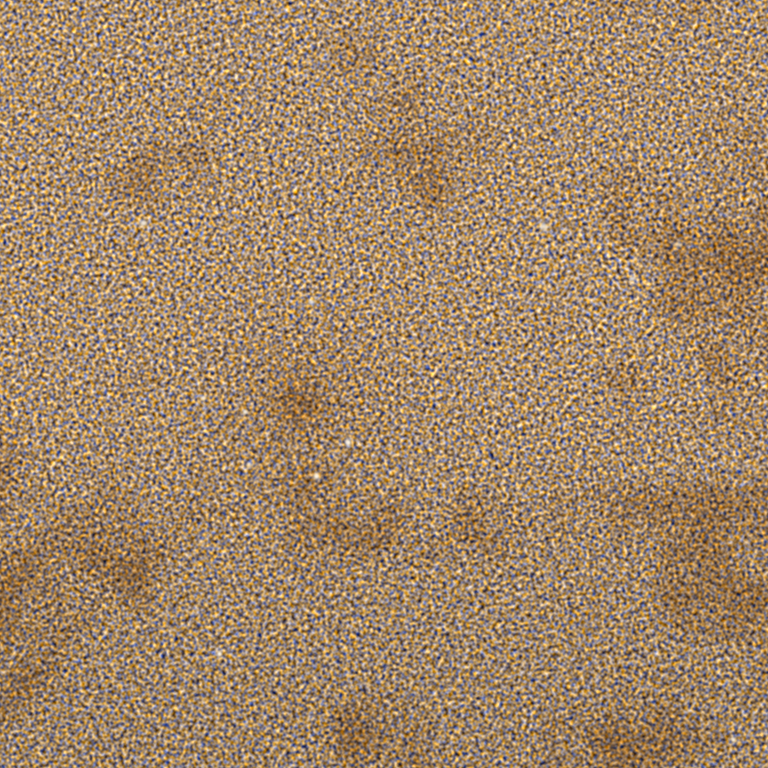
This texture is drawn by a three.js fragment shader. Its source:

```glsl
varying vec2 vUv;

vec2 hash2(vec2 p) {
  vec3 a = fract(p.xyx * vec3(0.1031, 0.1030, 0.0973));
  a += dot(a, a.yzx + 33.33);
  return fract((a.xx + a.yz) * a.zy);
}

float cornerSlope(vec2 cell, vec2 offset) {
  float angle = 6.2832 * hash2(cell).x;
  return dot(vec2(cos(angle), sin(angle)), offset);
}

float gradientNoise(vec2 p) {
  vec2 cell = floor(p);
  vec2 f = p - cell;
  vec2 w = f * f * f * (f * (f * 6.0 - 15.0) + 10.0);
  vec2 e = vec2(1.0, 0.0);
  float low = mix(cornerSlope(cell, f), cornerSlope(cell + e, f - e), w.x);
  float high = mix(cornerSlope(cell + e.yx, f - e.yx), cornerSlope(cell + 1.0, f - 1.0), w.x);
  return mix(low, high, w.y);
}

// Two turned layers hide the lattice; the result has about unit deviation
float grain(vec2 p, float seed) {
  mat2 turn = mat2(0.8, 0.6, -0.6, 0.8);
  mat2 tilt = mat2(0.94, -0.34, 0.34, 0.94);
  return 3.5 * (gradientNoise(tilt * p * 165.0 + seed)
              + gradientNoise(turn * p * 215.0 + seed + 371.3));
}

// Broad rusty patches with one denser spot
float rustPatches(vec2 p) {
  float clouds = gradientNoise(p * 3.0 + 11.7)
               + 0.6 * gradientNoise(p * 8.0 + 43.1)
               + 0.4 * gradientNoise(p * 19.0 + 87.9);
  vec2 d = p - vec2(0.39, 0.475);
  float spot = 0.55 * exp(-dot(d, d) / 0.0008) + 0.25 * exp(-dot(d, d) / 0.012);
  return clamp(0.7 * smoothstep(0.0, 0.75, clouds) + spot, 0.0, 1.0);
}

// Soft glints strewn over the sand
float sparkles(vec2 p) {
  float light = 0.0;
  for (int i = 0; i < 12; i++) {
    vec2 id = vec2(float(i) * 3.0, 17.0);
    vec2 shape = hash2(id + 50.0);
    vec2 d = p - hash2(id);
    d.x *= mix(0.7, 1.1, shape.x);
    float radius = mix(0.003, 0.0052, shape.y);
    light = max(light, mix(0.6, 1.0, shape.x) * exp(-dot(d, d) / (radius * radius)));
  }
  return light;
}

void main() {
  float brightness = grain(vUv, 5.3);
  float warmth = grain(vUv, 613.7);

  // Warm grains turn orange, cool ones slate blue
  vec3 sand = vec3(0.64, 0.54, 0.43);
  sand += brightness * vec3(0.12, 0.11, 0.085);
  sand += warmth * vec3(0.085, 0.03, -0.095);

  sand *= mix(0.95, 1.03, smoothstep(0.0, 0.6, vUv.y));
  sand *= mix(vec3(1.0), vec3(0.8, 0.67, 0.48), rustPatches(vUv));
  sand = mix(sand, vec3(1.0, 0.97, 0.91), sparkles(vUv));

  gl_FragColor = vec4(clamp(sand, 0.0, 1.0), 1.0);
}
```
